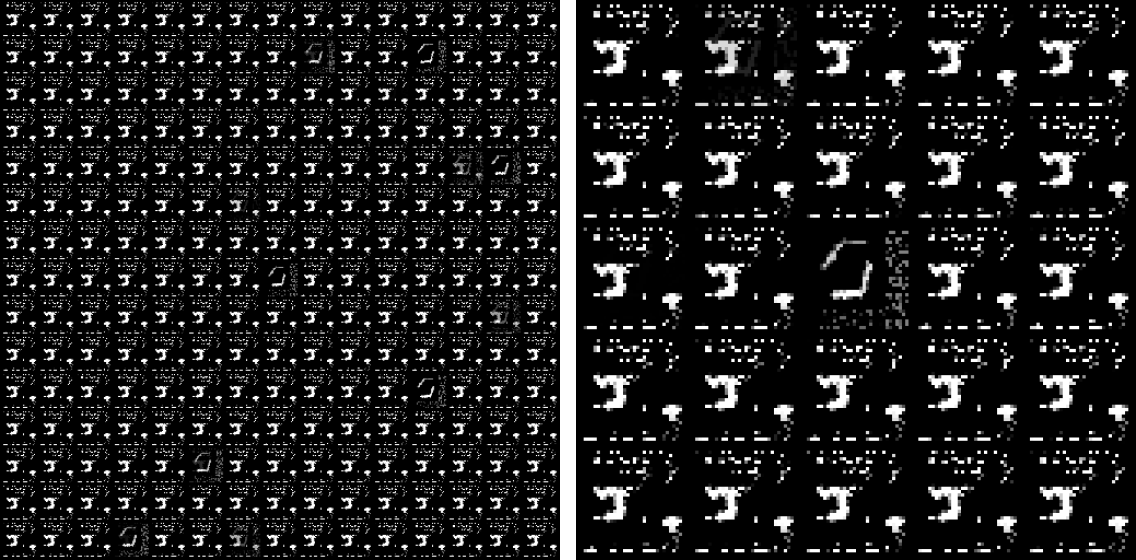
Left: the whole. Right: its middle third, enlarged.
Give the GLSL for this pattern, as a WebGL 2 fragment shader.

```glsl
#version 300 es
precision highp float;
// Draws a 15 by 15 grid of small, blocky white marks and dots on black, a few of them worn.

#define CELLS 512.0       // square cells across the canvas
#define PITCH 34.0        // cells from one tile to the next
#define GAP 2.0           // black cells between tiles
#define WORN_SHARE 0.07   // share of tiles that lose their shape
#define DOT_SOFTNESS 0.13 // grey range of the dots
#define EDGE_HARDNESS 1.7 // contrast of the stroke borders
#define RAGGEDNESS 1.3    // roughness of the strokes, in cells
#define FLICKER 0.16      // variation between tiles
#define INK vec3(1.0)
#define PAPER vec3(0.0)

uniform vec2 u_resolution;
out vec4 fragColor;

float hash(vec2 p) {
    vec3 q = fract(vec3(p.xyx) * 0.1031);
    q += dot(q, q.yzx + 33.33);
    return fract((q.x + q.y) * q.z);
}

float cornerSlope(vec2 corner, vec2 offset) {
    float angle = 6.2832 * hash(corner);
    return dot(vec2(cos(angle), sin(angle)), offset);
}

float gradientNoise(vec2 p) {
    vec2 i = floor(p), f = fract(p);
    vec2 u = f * f * (3.0 - 2.0 * f);
    vec2 e = vec2(1.0, 0.0);
    float low = mix(cornerSlope(i, f), cornerSlope(i + e, f - e), u.x);
    float high = mix(cornerSlope(i + e.yx, f - e.yx), cornerSlope(i + 1.0, f - 1.0), u.x);
    return mix(low, high, u.y);
}

// Capsule from a to b with a firm border.
float stroke(vec2 p, vec2 a, vec2 b, float radius) {
    vec2 d = b - a;
    float t = clamp(dot(p - a, d) / dot(d, d), 0.0, 1.0);
    return clamp((radius - length(p - a - t * d)) * EDGE_HARDNESS + 0.6, 0.0, 1.0);
}

// Dots where the grain exceeds a threshold, inside a box.
float dots(vec2 p, vec2 low, vec2 high, float grain, float threshold) {
    vec2 inside = step(low, p) * step(p, high);
    return inside.x * inside.y * smoothstep(threshold, threshold + DOT_SOFTNESS, grain);
}

// The usual mark: arm, stem and foot, a small cap, and rows of dots.
float cleanTile(vec2 p, float grain) {
    float r = RAGGEDNESS * grain;
    float v = stroke(p, vec2(7.0, 12.0), vec2(13.0, 11.8), 1.1 + r);
    v = max(v, stroke(p, vec2(4.8, 11.6), vec2(6.5, 13.0), 1.0 + r));
    v = max(v, stroke(p, vec2(13.0, 11.5), vec2(15.0, 11.0), 0.6 + r));
    v = max(v, stroke(p, vec2(11.2, 12.5), vec2(11.8, 17.5), 1.5 + r));
    v = max(v, stroke(p, vec2(8.2, 19.6), vec2(11.0, 18.8), 1.4 + r));
    v = max(v, stroke(p, vec2(4.0, 20.0), vec2(5.0, 20.0), 0.4));
    v = max(v, stroke(p, vec2(19.0, 20.5), vec2(19.0, 21.0), 0.6));
    // Rounded cap with a short stalk
    v = max(v, stroke(p, vec2(25.6, 21.4), vec2(29.2, 21.2), 1.1 + 0.5 * r));
    v = max(v, stroke(p, vec2(27.0, 20.5), vec2(28.0, 20.5), 1.1));
    v = max(v, stroke(p, vec2(27.5, 21.0), vec2(27.5, 23.8), 0.7));
    // Broken diagonal towards the upper right
    float diagonal = stroke(p, vec2(15.0, 12.0), vec2(21.0, 7.0), 0.5);
    v = max(v, diagonal * smoothstep(0.0, 0.1, grain));
    // Rows and edge column of dots
    v = max(v, dots(p, vec2(1, 30), vec2(30, 30), grain, -0.05));
    v = max(v, dots(p, vec2(3, 28), vec2(30, 29), grain, 0.24));
    v = max(v, dots(p, vec2(1, 0), vec2(29, 0), grain, 0.16));
    v = max(v, dots(p, vec2(3, 2), vec2(21, 3), grain, 0.08));
    v = max(v, dots(p, vec2(12, 5), vec2(21, 6), grain, 0.14));
    v = max(v, dots(p, vec2(26, 1), vec2(29, 9), grain, 0.12));
    return max(v, 0.5 * dots(p, vec2(28, 24), vec2(30, 31), grain, 0.06));
}

// The worn mark: an open hook with grey grain at the right and below.
float wornTile(vec2 p, float grain) {
    float r = RAGGEDNESS * grain;
    float v = 0.8 * stroke(p, vec2(6.0, 11.0), vec2(11.0, 4.5), 0.7 + r);
    v = max(v, 0.6 * stroke(p, vec2(11.0, 4.0), vec2(19.0, 4.0), 0.3 + r));
    v = max(v, 0.9 * stroke(p, vec2(19.5, 11.0), vec2(17.5, 18.5), 0.8 + r));
    v = max(v, stroke(p, vec2(9.0, 20.0), vec2(16.5, 19.7), 1.0 + r));
    v = max(v, 0.5 * dots(p, vec2(25, 1), vec2(31, 30), grain, 0.04));
    return max(v, 0.4 * dots(p, vec2(5, 25), vec2(25, 30), grain, 0.12));
}

// Brightness of one cell, counted from the upper left.
float cellValue(vec2 cell) {
    vec2 tile = floor((cell - GAP) / PITCH);
    vec2 p = mod(cell - GAP, PITCH);
    if (min(cell.x, cell.y) < GAP || max(p.x, p.y) >= PITCH - GAP) return 0.0;
    float grain = gradientNoise(p * 1.37 + 7.37);
    float change = gradientNoise(cell * 0.61 + 91.7);
    float chance = hash(tile + 17.0);
    float wear = smoothstep(1.0 - WORN_SHARE, 1.0 - 0.5 * WORN_SHARE, chance);
    float clean = cleanTile(p, grain + FLICKER * change);
    return mix(clean, wornTile(p, change), wear);
}

void main() {
    // Square cells whose borders blend over one screen pixel
    vec2 position = gl_FragCoord.xy / u_resolution * CELLS;
    position.y = CELLS - position.y;
    vec2 cell = floor(position - 0.5);
    vec2 pixelsPerCell = u_resolution / CELLS;
    vec2 blend = clamp((position - 1.0 - cell) * pixelsPerCell + 0.5, 0.0, 1.0);
    vec2 e = vec2(1.0, 0.0);
    float top = mix(cellValue(cell), cellValue(cell + e), blend.x);
    float bottom = mix(cellValue(cell + e.yx), cellValue(cell + 1.0), blend.x);
    fragColor = vec4(mix(PAPER, INK, mix(top, bottom, blend.y)), 1.0);
}
```
